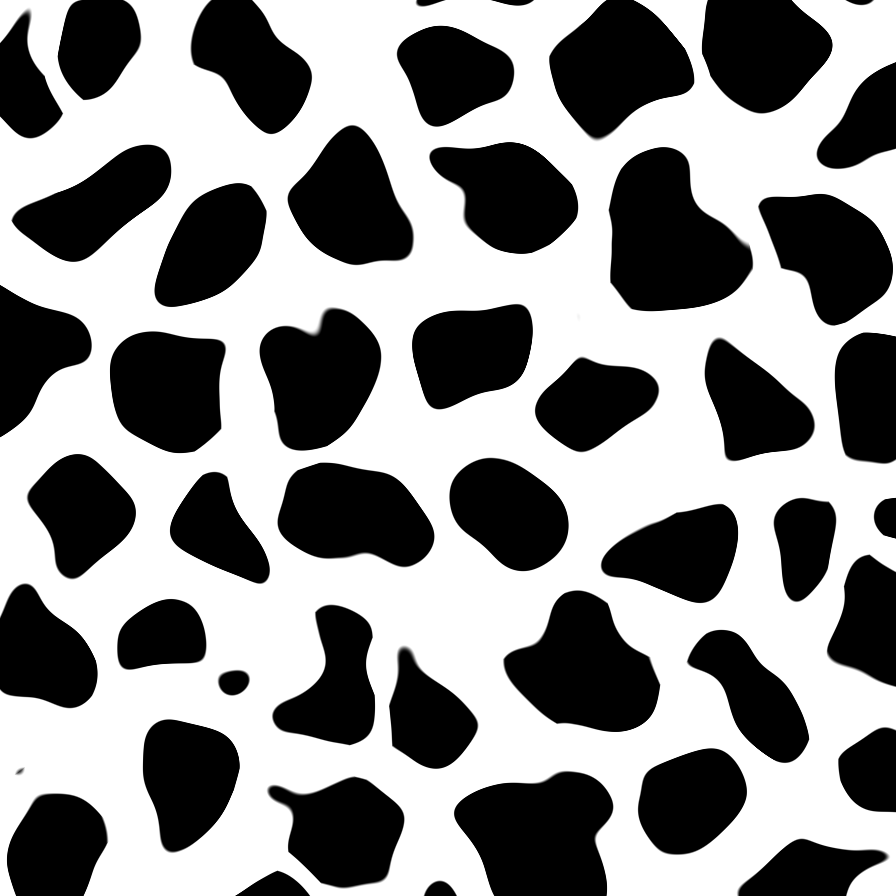
Give the GLSL for this pattern, as a Shadertoy shader.

```glsl
const float SPOTS_ACROSS = 6.0;    // cells along the canvas height
const float SITE_JITTER  = 0.70;   // scatter of spot centres within a cell
const float ROW_STAGGER  = 0.45;   // sideways shift of every other row
const float HALF_GAP     = 0.118;  // half the white gap, in cells
const float ROUNDNESS    = 0.105;  // softening of spot corners, in cells
const float WARP_AMOUNT  = 0.36;   // bend of the outlines
const float WARP_FREQ    = 1.25;
const float LOBE_AMOUNT  = 0.24;   // depth of bays and bulges
const float LOBE_FREQ    = 1.9;
const float MAX_BULGE    = 0.065;  // keeps neighbouring spots apart
const vec3  HIDE_WHITE   = vec3(1.0);
const vec3  SPOT_BLACK   = vec3(0.0);

vec2 hash22(vec2 p) {
    vec3 q = fract(p.xyx * vec3(0.1031, 0.1030, 0.0973));
    q += dot(q, q.yzx + 33.33);
    return fract((q.xx + q.yz) * q.zy);
}

float cornerSlope(vec2 corner, vec2 offset) {
    float angle = 6.28318 * hash22(corner + 57.0).x;
    return dot(vec2(cos(angle), sin(angle)), offset);
}

float gradientNoise(vec2 p) {
    vec2 i = floor(p), f = fract(p);
    vec2 u = f * f * f * (f * (f * 6.0 - 15.0) + 10.0);
    vec2 e = vec2(1.0, 0.0);
    float low  = mix(cornerSlope(i, f), cornerSlope(i + e, f - e), u.x);
    float high = mix(cornerSlope(i + e.yx, f - e.yx),
                     cornerSlope(i + 1.0, f - 1.0), u.x);
    return mix(low, high, u.y);
}

vec2 spotCentre(vec2 cell) {
    vec2 centre = cell + 0.5 + SITE_JITTER * (hash22(cell + 19.0) - 0.5);
    centre.x += ROW_STAGGER * mod(cell.y, 2.0);
    return centre;
}

// Rounded distance to the border of the nearest cell, positive inside
float cellBorder(vec2 p) {
    vec2 base = floor(p), nearCell = base, nearest = p;
    float best = 1e3;
    for (int y = -2; y <= 2; y++)
    for (int x = -2; x <= 2; x++) {
        vec2 cell = base + vec2(x, y);
        vec2 toCentre = spotCentre(cell) - p;
        float d = dot(toCentre, toCentre);
        if (d < best) { best = d; nearest = toCentre; nearCell = cell; }
    }

    // Smooth minimum over the bisectors to all neighbours
    float sum = 0.0;
    for (int y = -2; y <= 2; y++)
    for (int x = -2; x <= 2; x++) {
        if (x == 0 && y == 0) continue;
        vec2 other = spotCentre(nearCell + vec2(x, y)) - p;
        float d = dot(0.5 * (nearest + other), normalize(other - nearest));
        sum += exp(-d / ROUNDNESS);
    }
    return -ROUNDNESS * log(sum);
}

void mainImage(out vec4 fragColor, in vec2 fragCoord) {
    float pixel = SPOTS_ACROSS / iResolution.y;
    vec2 p = fragCoord * pixel + 10.0;

    // Bend the cells into organic outlines
    vec2 w = p * WARP_FREQ;
    vec2 warp = vec2(gradientNoise(w), gradientNoise(w + vec2(31.4, 17.2)));
    float border = cellBorder(p + WARP_AMOUNT * warp);

    // Carve bays and push out lobes
    float lobes = LOBE_AMOUNT * gradientNoise(p * LOBE_FREQ + 43.7);
    float spot = border - HALF_GAP + min(lobes, MAX_BULGE);

    float ink = smoothstep(-0.75, 0.75, spot / pixel);
    fragColor = vec4(mix(HIDE_WHITE, SPOT_BLACK, ink), 1.0);
}
```
